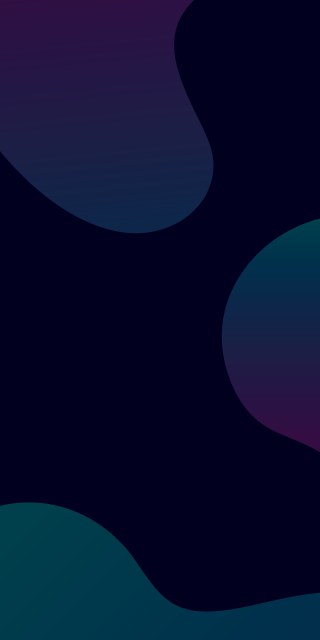
Write a WebGL 1 fragment shader that draws this background.

```glsl
precision highp float;

uniform vec2 u_resolution;

const vec3 NIGHT  = vec3(0.005, 0.0, 0.122);
const vec3 PLUM   = vec3(0.205, 0.05, 0.26);
const vec3 VIOLET = vec3(0.15, 0.08, 0.27);
const vec3 SLATE  = vec3(0.11, 0.12, 0.27);
const vec3 NAVY   = vec3(0.05, 0.15, 0.29);
const vec3 OCEAN  = vec3(0.0, 0.19, 0.30);
const vec3 TEAL   = vec3(0.0, 0.25, 0.30);

// Ramp position = offset + dot(slope, p), from 0 (plum) to 5 (teal)
const float TOP_OFFSET = 0.3;
const vec2  TOP_SLOPE = vec2(0.35, 3.6);
const float SIDE_OFFSET = 10.0;
const vec2  SIDE_SLOPE = vec2(0.0, -7.3);
const float FLOOR_OFFSET = 6.5;
const vec2  FLOOR_SLOPE = vec2(-0.9, -0.9);

const float CANVAS_HEIGHT = 2.0;  // in canvas widths
const float FAR = 10.0;
const int SEGMENTS = 20;

vec2 bezier(vec2 a, vec2 b, vec2 c, vec2 d, float t) {
  float s = 1.0 - t;
  return s * s * s * a + 3.0 * s * s * t * b + 3.0 * s * t * t * c + t * t * t * d;
}

float segmentDistance(vec2 p, vec2 a, vec2 b) {
  vec2 ab = b - a;
  float t = clamp(dot(p - a, ab) / dot(ab, ab), 0.0, 1.0);
  return length(p - a - ab * t);
}

// edge.x: nearest distance; edge.y: side, flipped at each crossing of a ray down
void addCurve(vec2 p, vec2 a, vec2 b, vec2 c, vec2 d, inout vec2 edge) {
  vec2 from = a;
  for (int i = 1; i <= SEGMENTS; i++) {
    vec2 to = bezier(a, b, c, d, float(i) / float(SEGMENTS));
    edge.x = min(edge.x, segmentDistance(p, from, to));
    if ((from.x > p.x) != (to.x > p.x)) {
      float crossY = mix(from.y, to.y, (p.x - from.x) / (to.x - from.x));
      if (crossY > p.y) edge.y = -edge.y;
    }
    from = to;
  }
}

// Drooping blob in the upper left
float topBlob(vec2 p) {
  vec2 edge = vec2(FAR, 1.0);
  vec2 waist = vec2(0.604, 0.339);
  vec2 bulge = vec2(0.667, 0.516);
  vec2 base = vec2(0.424, 0.729);
  addCurve(p, vec2(0.638, -0.026), vec2(0.495, 0.078), vec2(0.542, 0.208), waist, edge);
  addCurve(p, waist, vec2(0.638, 0.409), vec2(0.667, 0.458), bulge, edge);
  addCurve(p, bulge, vec2(0.667, 0.638), vec2(0.557, 0.729), base, edge);
  addCurve(p, base, vec2(0.286, 0.729), vec2(0.104, 0.625), vec2(-0.052, 0.404), edge);
  return edge.x * edge.y;
}

// Round blob entering from the right
float sideBlob(vec2 p) {
  vec2 edge = vec2(FAR, 1.0);
  vec2 tip = vec2(0.693, 1.049);
  vec2 bend = vec2(0.828, 1.331);
  addCurve(p, vec2(1.042, 0.674), vec2(0.839, 0.706), vec2(0.693, 0.872), tip, edge);
  addCurve(p, tip, vec2(0.693, 1.167), vec2(0.75, 1.284), bend, edge);
  addCurve(p, bend, vec2(0.885, 1.367), vec2(0.958, 1.38), vec2(1.042, 1.44), edge);
  return edge.x * edge.y;
}

// Wave along the bottom; the ray down starts inside
float floorWave(vec2 p) {
  vec2 edge = vec2(FAR, -1.0);
  vec2 crest = vec2(0.091, 1.57);
  vec2 slope = vec2(0.424, 1.753);
  vec2 trough = vec2(0.643, 1.911);
  addCurve(p, vec2(-0.052, 1.596), vec2(0.0, 1.578), vec2(0.044, 1.57), crest, edge);
  addCurve(p, crest, vec2(0.229, 1.57), vec2(0.352, 1.646), slope, edge);
  addCurve(p, slope, vec2(0.487, 1.844), vec2(0.526, 1.911), trough, edge);
  addCurve(p, trough, vec2(0.766, 1.911), vec2(0.878, 1.857), vec2(1.042, 1.849), edge);
  return edge.x * edge.y;
}

vec3 ramp(float s) {
  vec3 color = mix(PLUM, VIOLET, clamp(s, 0.0, 1.0));
  color = mix(color, SLATE, clamp(s - 1.0, 0.0, 1.0));
  color = mix(color, NAVY, clamp(s - 2.0, 0.0, 1.0));
  color = mix(color, OCEAN, clamp(s - 3.0, 0.0, 1.0));
  return mix(color, TEAL, clamp(s - 4.0, 0.0, 1.0));
}

float coverage(float distance) {
  return clamp(0.5 - distance * u_resolution.x, 0.0, 1.0);
}

void main() {
  // Layout space: x from 0 to 1, y from 0 at the top to CANVAS_HEIGHT
  vec2 uv = gl_FragCoord.xy / u_resolution;
  vec2 p = vec2(uv.x, (1.0 - uv.y) * CANVAS_HEIGHT);

  vec3 color = NIGHT;
  color = mix(color, ramp(TOP_OFFSET + dot(TOP_SLOPE, p)), coverage(topBlob(p)));
  color = mix(color, ramp(SIDE_OFFSET + dot(SIDE_SLOPE, p)), coverage(sideBlob(p)));
  color = mix(color, ramp(FLOOR_OFFSET + dot(FLOOR_SLOPE, p)), coverage(floorWave(p)));
  gl_FragColor = vec4(color, 1.0);
}
```
